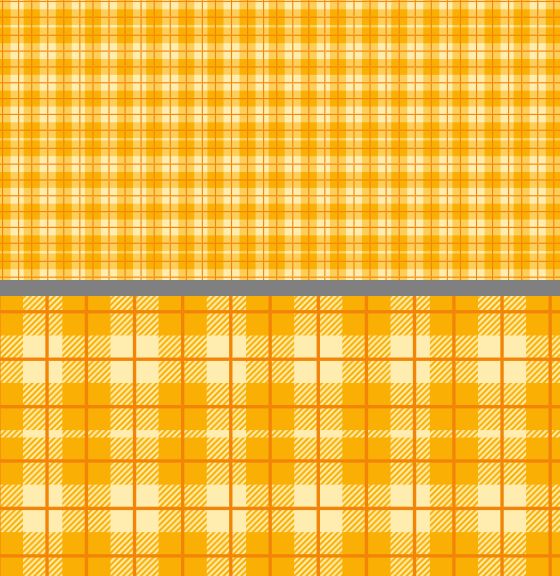
Top: the whole. Bottom: its middle third, enlarged.
Write a Shadertoy shader that draws this pattern.

```glsl
// Golden plaid cloth: cream and amber bands, twill hatching and thin orange lines.

const float THREADS = 384.0;      // threads along the canvas height
const float LINE_WIDTH = 1.55;
const float TWILL_STEP = 2.7;     // horizontal spacing of the diagonal hatching

const vec3 AMBER = vec3(0.975, 0.688, 0.012);
const vec3 CREAM = vec3(1.0, 0.928, 0.69);
const vec3 ORANGE = vec3(0.95, 0.52, 0.03);

// Share of a pixel centred on x that lies between lo and hi
float cover(float x, float lo, float hi, float pixel) {
    float overlap = min(x + 0.5 * pixel, hi) - max(x - 0.5 * pixel, lo);
    return clamp(overlap / pixel, 0.0, 1.0);
}

// Stripe of a given width centred on zero
float stripe(float x, float width, float pixel) {
    return cover(x, -0.5 * width, 0.5 * width, pixel);
}

// Signed distance to the nearest of the marks first, first + gap, ...
float toNearest(float x, float first, float gap) {
    return x - first - gap * max(floor((x - first) / gap + 0.5), 0.0);
}

// Vertical bands: x = cream share, y = line share; the last band is narrower
vec2 warp(float x, float origin, float band, float period, float pixel) {
    float start = 0.25 * band;    // wraps inside a plain band
    float u = mod(x - origin - start, period) + start;
    float cream = cover(u, band, 2.0 * band, pixel)
                + cover(u, 3.0 * band, period, pixel);
    float line = stripe(toNearest(u, 0.5 * band, band), LINE_WIDTH, pixel);
    return vec2(cream, line);
}

// Horizontal bands, mirrored about a thin cream stripe
vec2 weft(float y, float centre, float band, float firstLine, float pixel) {
    float halfPeriod = firstLine + 3.0 * band;
    float v = abs(mod(y - centre + halfPeriod, 2.0 * halfPeriod) - halfPeriod);
    float cream = stripe(v, 3.4, pixel)
                + stripe(toNearest(v, firstLine + band, 2.0 * band), band, pixel);
    float line = stripe(toNearest(v, firstLine, band), LINE_WIDTH, pixel);
    return vec2(cream, line);
}

// Integral of a square wave that is on for half of each cycle
float squareIntegral(float x) {
    return 0.5 * floor(x) + min(fract(x), 0.5);
}

// Rising diagonals, filtered over the pixel footprint
float twill(vec2 p, float gap, float pixel) {
    float phase = (p.x - p.y) / gap;
    float spread = 2.0 * pixel / gap;
    return (squareIntegral(phase + 0.5 * spread)
          - squareIntegral(phase - 0.5 * spread)) / spread;
}

void mainImage(out vec4 fragColor, in vec2 fragCoord) {
    float pixel = THREADS / iResolution.y;
    vec2 p = fragCoord * pixel;

    vec2 columns = warp(p.x, 32.5, 22.0, 84.0, pixel);
    vec2 rows = weft(p.y, 193.0, 21.7, 12.4, pixel);

    // Interlace both thread directions, then lay the lines on top
    float cream = mix(columns.x, rows.x, twill(p, TWILL_STEP, pixel));
    float line = max(columns.y, rows.y);
    vec3 cloth = mix(AMBER, CREAM, cream);
    fragColor = vec4(mix(cloth, ORANGE, line), 1.0);
}
```
